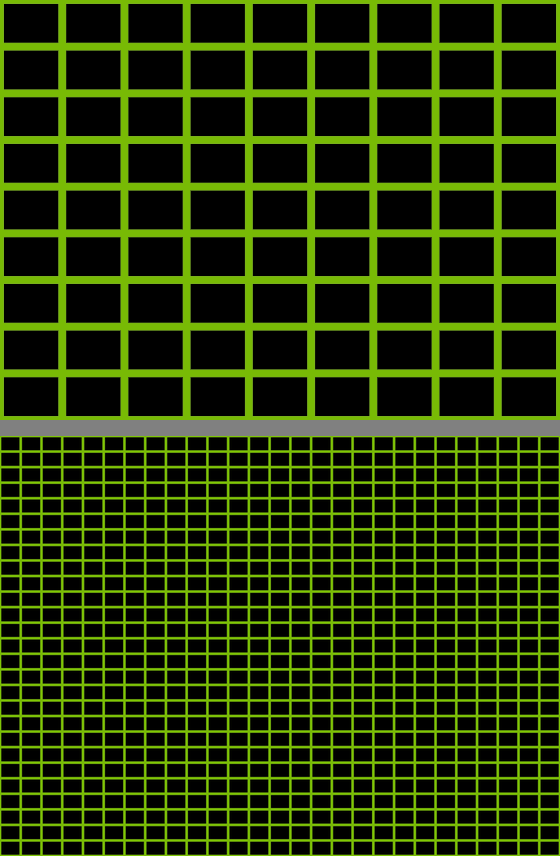
Top, the tile; bottom, the same tile 3 across and 3 down.
A Shadertoy shader for this pattern:

```glsl
// Flat green lattice over black: a 9 by 9 grid of rectangular openings.
// Each cell is a box distance function; a thin olive rim softens the bar edges.
// Bars straddle the cell borders, so whole repeats tile without a seam.

const vec2 REPEATS = vec2(9.0, 9.0);            // cells across and down
const float BAR_WIDTH = 0.0190;                 // in canvas heights
const float RIM_WIDTH = 0.0013;                 // in canvas heights
const vec3 OPENING_COLOR = vec3(0.0);
const vec3 BAR_COLOR = vec3(0.47, 0.73, 0.02);
const vec3 RIM_COLOR = vec3(0.49, 0.68, 0.17);

// Signed distance to a centred box, negative inside.
float boxDistance(vec2 p, vec2 halfSize) {
    vec2 q = abs(p) - halfSize;
    return length(max(q, 0.0)) + min(max(q.x, q.y), 0.0);
}

// Antialiased step: 1 where d is positive, blended over one pixel.
float coverage(float d, float pixel) {
    return clamp(d / pixel + 0.5, 0.0, 1.0);
}

void mainImage(out vec4 fragColor, in vec2 fragCoord) {
    float pixel = 1.0 / iResolution.y;
    vec2 canvas = vec2(iResolution.x / iResolution.y, 1.0);

    // Cell coordinates, centred and measured in canvas heights
    vec2 cellSize = canvas / REPEATS;
    vec2 uv = fragCoord / iResolution.xy;
    vec2 p = (fract(uv * REPEATS) - 0.5) * cellSize;

    // Depth into the bar, measured from the edge of the opening
    float depth = boxDistance(p, 0.5 * (cellSize - BAR_WIDTH));

    // Bar with its rim, laid over the opening
    vec3 bar = mix(RIM_COLOR, BAR_COLOR, coverage(depth - RIM_WIDTH, pixel));
    vec3 color = mix(OPENING_COLOR, bar, coverage(depth, pixel));

    fragColor = vec4(color, 1.0);
}
```
